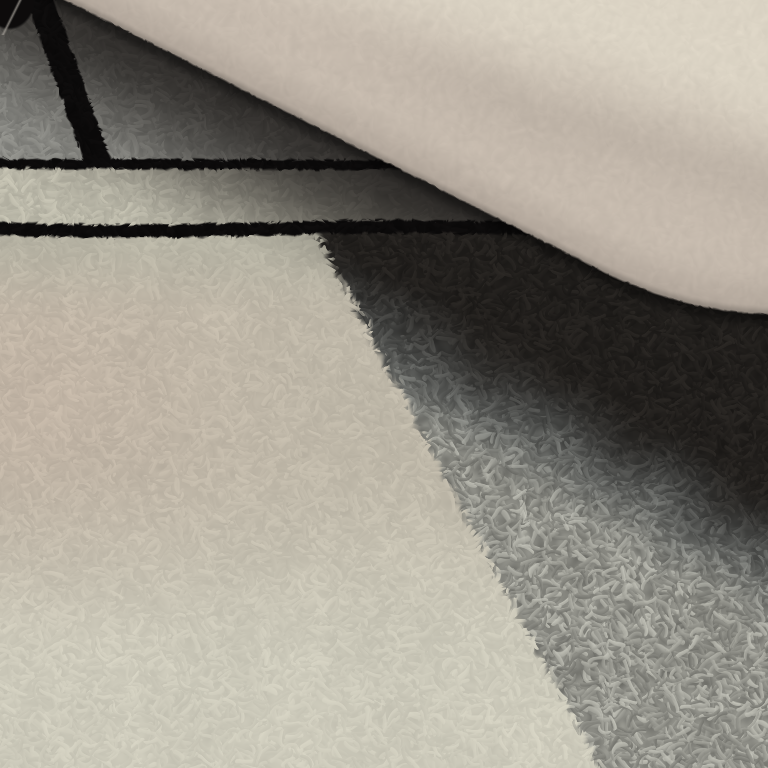
This texture is drawn by a WebGL 2 fragment shader. Its source:

```glsl
#version 300 es
precision highp float;
uniform vec2 u_resolution;
out vec4 fragColor;

vec2 hash2(vec2 p) {
  vec3 q = fract(p.xyx * vec3(0.1031, 0.1030, 0.0973));
  q += dot(q, q.yzx + 33.33);
  return fract((q.xx + q.yz) * q.zy);
}

float corner(vec2 cell, vec2 offset) {
  return dot(hash2(cell) * 2.0 - 1.0, offset);
}

float gradientNoise(vec2 p) {
  vec2 i = floor(p), f = p - i;
  vec2 u = f * f * f * (f * (f * 6.0 - 15.0) + 10.0);
  vec2 e = vec2(1.0, 0.0);
  return mix(mix(corner(i, f), corner(i + e, f - e), u.x),
             mix(corner(i + e.yx, f - e.yx), corner(i + 1.0, f - 1.0), u.x), u.y);
}

// Overlapping curled strands, roughly -1 (gaps) to 1 (lit fibres)
float pile(vec2 p) {
  float shade = gradientNoise(p * 1.3) - 0.35;
  p += 0.35 * vec2(gradientNoise(p * 0.9), gradientNoise(p * 0.9 + 37.0));
  for (int layer = 0; layer < 5; layer++) {
    vec2 q = p + float(layer) * vec2(17.37, 9.61);
    vec2 cell = floor(q);
    for (int k = 0; k < 9; k++) {
      vec2 c = cell + vec2(k % 3 - 1, k / 3 - 1);
      vec2 r = hash2(c + 5.0), s = hash2(c + 71.0);
      float angle = (r.x - 0.5) * 2.6 - 0.2;
      vec2 d = q - c - s;
      d = vec2(d.x * cos(angle) + d.y * sin(angle), d.y * cos(angle) - d.x * sin(angle));
      d.y += (r.y - 0.5) * 1.5 * d.x * d.x;
      float across = length(vec2(max(abs(d.x) - 0.45, 0.0), d.y));
      float cover = smoothstep(0.17, 0.08, across);
      float lit = mix(-0.6, 0.9, s.y) + d.y * 2.5;
      shade = mix(shade, lit, cover * 0.85);
    }
  }
  return shade;
}

// 1 inside (d < 0), softened over width w
float inside(float d, float w) {
  return smoothstep(w, -w, d);
}

void main() {
  vec2 uv = gl_FragCoord.xy / u_resolution;
  float pixel = 1.0 / min(u_resolution.x, u_resolution.y);
  float soft = max(pixel, 0.002);
  float fibre = pile(uv * 52.0);
  float patchy = gradientNoise(uv * 9.0) + 0.5 * gradientNoise(uv * 21.0);
  float fuzz = 0.004 * fibre + 0.004 * gradientNoise(uv * 70.0);

  // Lower edge of the draped cloth and the gap beneath it
  float tail = max(uv.x - 0.78, 0.0);
  float clothEdge = 1.0 - 0.505 * (uv.x - 0.085) + 1.1 * tail * tail;
  float gap = clothEdge - uv.y;

  // Cream field, warmer at the left and paler at the bottom
  vec3 cream = mix(vec3(0.80, 0.79, 0.73), vec3(0.745, 0.72, 0.66), smoothstep(0.12, 0.42, uv.y));
  float blush = exp(-dot((uv - vec2(0.02, 0.48)) * vec2(3.5, 5.0), (uv - vec2(0.02, 0.48)) * vec2(3.5, 5.0)));
  cream = mix(cream, vec3(0.765, 0.70, 0.64), 0.65 * blush);
  cream = mix(cream, vec3(0.69, 0.69, 0.63), 0.6 * smoothstep(0.58, 0.70, uv.y));
  cream *= 1.0 - 0.3 * smoothstep(0.22, 0.06, gap);
  vec3 rug = cream * (1.0 + 0.055 * fibre + 0.025 * patchy);

  // Grey field, falling into the cloth's shadow
  float shadow = smoothstep(-0.15, 0.08, uv.y + 0.56 * (uv.x - 0.52) - 0.57 + 0.03 * patchy);
  vec3 grey = mix(vec3(0.58, 0.58, 0.55), vec3(0.13, 0.12, 0.11), shadow);
  grey += vec3(-0.01, 0.0, 0.01) * sin(3.14159 * shadow);
  grey *= 1.0 + 0.30 * fibre + 0.08 * patchy;
  float seam = 0.417 + 0.53 * (0.6875 - uv.y);
  rug = mix(rug, grey, inside(seam - uv.x + 2.0 * fuzz, 0.006));

  // Pale band between the lines and the grey panel above it
  float open = smoothstep(0.0, 0.27, gap + 0.015 * patchy);
  vec3 band = mix(vec3(0.18, 0.17, 0.16), vec3(0.73, 0.72, 0.66), open);
  band *= 1.0 + 0.09 * fibre;
  rug = mix(rug, band, inside(0.702 - uv.y, soft));
  vec3 panel = mix(vec3(0.19, 0.18, 0.17), vec3(0.53, 0.53, 0.51), smoothstep(0.0, 0.22, gap));
  panel *= 1.0 + 0.13 * fibre + 0.12 * patchy;
  rug = mix(rug, panel, inside(0.787 - uv.y, soft));

  // Black woven lines and slanted stripe
  vec3 ink = vec3(0.045, 0.04, 0.04) * (1.0 + 0.3 * fibre);
  float upperLine = abs(uv.y - 0.787 + 0.004 * uv.x) - 0.0065;
  float lowerLine = abs(uv.y - 0.702 + 0.003 * sin(uv.x * 9.0)) - 0.0085;
  float stripe = abs(uv.x - 0.052 - 0.36 * (1.0 - uv.y)) - 0.018;
  stripe = max(stripe, 0.787 - uv.y);
  float lines = min(min(upperLine, lowerLine), stripe);
  rug = mix(rug, ink, inside(lines + 0.6 * fuzz, soft));

  // Dark metal foot with a thin glint
  float foot = length((uv - vec2(0.012, 1.005)) * vec2(1.0, 0.8)) - 0.034;
  rug = mix(rug, vec3(0.05, 0.045, 0.045), inside(foot, soft));
  float glint = abs(uv.x - 0.004 - 0.5 * max(uv.y - 0.955, 0.0)) - 0.0015;
  rug = mix(rug, vec3(0.65, 0.63, 0.60), 0.7 * inside(glint, soft) * step(0.955, uv.y));

  // Cloth: bright upper right, broad soft fold, rosy underside
  float height = -gap;
  vec3 cloth = mix(vec3(0.70, 0.655, 0.61), vec3(0.775, 0.73, 0.68), smoothstep(0.0, 0.07, height));
  float fold = uv.y + 0.32 * (uv.x - 0.65) - 0.925 + 0.012 * patchy;
  cloth = mix(cloth, vec3(0.86, 0.83, 0.77), smoothstep(-0.07, 0.09, fold) * smoothstep(0.02, 0.22, height));
  cloth *= 1.0 - 0.04 * exp(-pow((fold + 0.05) / 0.045, 2.0)) * smoothstep(0.4, 0.7, uv.x);
  float weave = gradientNoise(uv * vec2(95.0, 75.0) + 1.5 * gradientNoise(uv * 40.0));
  cloth *= 1.0 + 0.035 * weave + 0.012 * fibre;
  cloth *= 1.0 - 0.18 * smoothstep(0.012, 0.0, height);
  rug *= 1.0 - 0.45 * smoothstep(0.025, 0.0, gap);
  vec3 color = mix(rug, cloth, inside(gap + 0.3 * fuzz, soft));

  fragColor = vec4(clamp(color, 0.0, 1.0), 1.0);
}
```
